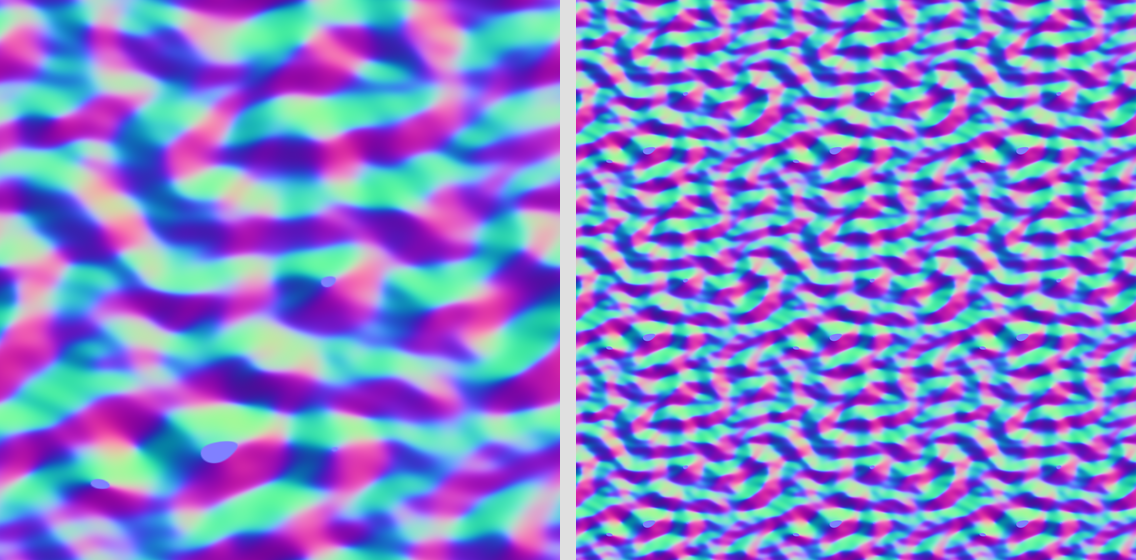
Left, the tile; right, the same tile 3 across and 3 down.
Give the GLSL for this texture map, as a WebGL 2 fragment shader.

```glsl
#version 300 es
precision highp float;

uniform vec2 u_resolution;
out vec4 fragColor;

const float TAU = 6.2831853;
const int WAVE_COUNT = 60;
const vec2 BASE_CYCLES = vec2(6.5, 9.5);  // features are wider than tall
const float STEEPNESS = 0.032;
const float CREST_LIMIT = 20.0;

// Integer hash to 0..1
float hash(uint n) {
    n = (n ^ 61u) ^ (n >> 16);
    n *= 9u;
    n ^= n >> 4;
    n *= 0x27d4eb2du;
    n ^= n >> 15;
    return float(n & 0xffffu) / 65536.0;
}

// Gentle periodic bend that breaks up straight wave fronts
vec2 bend(vec2 p, float amount) {
    return p + amount * sin(TAU * (p.yx * vec2(3.0, 2.0) + vec2(0.15, 0.6)));
}

// Sum of waves with whole cycle counts: xy = slope, z = height
vec3 waterSurface(vec2 p, vec2 baseCycles) {
    vec3 surface = vec3(0.0);
    for (int i = 0; i < WAVE_COUNT; i++) {
        float rank = (float(i) + 0.5) / float(WAVE_COUNT);
        float scale = 0.7 + 1.7 * rank * rank * rank;
        float angle = 0.5 * TAU * fract(float(i) * 0.618034);
        vec2 cycles = round(baseCycles * scale * vec2(cos(angle), sin(angle)));
        float phase = TAU * (dot(cycles, p) + hash(uint(i) * 31u + 7u));
        float amplitude = 1.0 / (scale * scale);
        surface += amplitude * vec3(cycles * cos(phase), sin(phase));
    }
    return surface;
}

// Unit normal stored as colour
vec3 encodeNormal(vec2 slope) {
    return 0.5 + 0.5 * normalize(vec3(-slope, 1.0));
}

void main() {
    vec2 uv = gl_FragCoord.xy / u_resolution;
    vec3 surface = waterSurface(bend(uv, 0.012), BASE_CYCLES);
    vec3 color = encodeNormal(surface.xy * STEEPNESS);

    // The highest crests are cut off flat
    float edge = max(fwidth(surface.z), 0.001);
    float clipped = smoothstep(-edge, edge, surface.z - CREST_LIMIT);
    color = mix(color, encodeNormal(vec2(0.0)), clipped);

    fragColor = vec4(color, 1.0);
}
```
